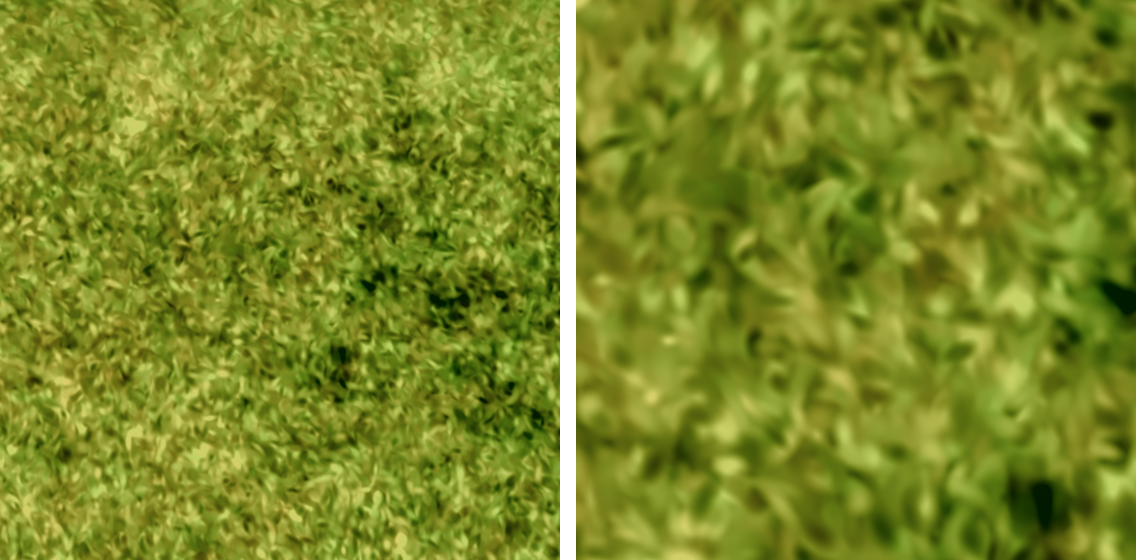
Left, the full canvas; right, a detail of the centre.
Give the GLSL for this texture, as a Shadertoy shader.

```glsl
// Sunlit lawn: layers of short, blurred, randomly leaning grass blades are
// composited over dark soil noise. Each blade carries a tone and a warmth;
// the tone runs through a green ramp, with clumps, shade and dry grass.
#define CELLS 37.0          // blade cells across the canvas
#define LAYERS 6            // overlapping blade layers
#define MEAN_TONE 3.45      // average position on the colour ramp
#define BLADE_CONTRAST 2.65 // tone spread between blades
#define LEAN 0.25           // average lean to the upper left, radians
#define LEAN_SPREAD 1.1     // variation of the lean
#define CLUMP_CONTRAST 1.5  // tone spread between clumps of blades
#define SHADE_DEPTH 1.7     // darkening in the shaded patches
#define WARMTH 0.06         // strength of yellow and green shifts

const vec3 RAMP[6] = vec3[6](
    vec3(0.17, 0.24, 0.01), vec3(0.29, 0.36, 0.04), vec3(0.39, 0.46, 0.07),
    vec3(0.49, 0.55, 0.13), vec3(0.58, 0.64, 0.22), vec3(0.69, 0.74, 0.32));

vec4 hash4(vec2 p) {
    vec4 h = fract(p.xyxy * vec4(0.1031, 0.1030, 0.0973, 0.1099));
    h += dot(h, h.wzxy + 33.33);
    return fract((h.xxyz + h.yzzw) * h.zywx);
}

float valueNoise(vec2 p) {
    vec2 i = floor(p), f = fract(p);
    f = f * f * (3.0 - 2.0 * f);
    return mix(mix(hash4(i).x, hash4(i + vec2(1, 0)).x, f.x),
               mix(hash4(i + vec2(0, 1)).x, hash4(i + vec2(1, 1)).x, f.x), f.y);
}

// Signed noise of two octaves, roughly -1 to 1
float patches(vec2 p) {
    return 1.4 * (valueNoise(p) - 0.5) + 0.8 * (valueNoise(p * 2.3 + 17.0) - 0.5);
}

// Lays one layer of blades over grass, which holds (tone, warmth)
vec2 layBlades(vec2 grass, vec2 p, float layer, float drift) {
    vec2 cell = floor(p);
    for (int y = -1; y <= 1; y++)
    for (int x = -1; x <= 1; x++) {
        vec2 id = cell + vec2(x, y);
        vec4 place = hash4(id + 71.0 * layer + 9.0);
        vec4 look = hash4(id + 53.0 * layer + 301.0);

        // Turn into the blade's own frame and bend it
        vec2 q = p - id - place.xy;
        float angle = LEAN + drift + LEAN_SPREAD * (place.z + look.w - 1.0) * 1.4;
        float c = cos(angle), s = sin(angle);
        q = vec2(c * q.x + s * q.y, c * q.y - s * q.x);
        q.x += (look.z - 0.5) * 0.5 * q.y * q.y;

        // Soft outline without a hard rim
        vec2 size = vec2(mix(0.22, 0.4, look.y), mix(0.38, 0.82, place.w));
        float cover = 1.0 - smoothstep(0.05, 1.15, length(q / size));

        float tone = BLADE_CONTRAST * (2.0 * look.x - 1.0);
        float warmth = 2.0 * fract(look.y * 7.31 + place.w) - 1.0;
        grass = mix(grass, vec2(tone, warmth), cover);
    }
    return grass;
}

vec3 rampColour(float tone) {
    tone = clamp(tone, -1.2, 5.8);
    int i = int(clamp(floor(tone), 0.0, 4.0));
    return max(mix(RAMP[i], RAMP[i + 1], tone - float(i)), 0.0);
}

void mainImage(out vec4 fragColor, in vec2 fragCoord) {
    vec2 uv = fragCoord / iResolution.xy;

    // Blades shrink slightly toward the far, upper edge
    vec2 p = CELLS * vec2(uv.x, uv.y * (0.92 + 0.14 * uv.y));
    float drift = 0.6 * patches(uv * 5.0 + 3.0);

    // Soil and tangled stems between the blades
    vec2 grass = vec2(-0.6 + 1.5 * patches(p * 0.9), patches(p * 0.5 + 40.0));
    for (int i = 0; i < LAYERS; i++) {
        float layer = float(i);
        grass = layBlades(grass, p + layer * vec2(0.37, 0.61), layer, drift);
    }

    // Shade to the right of the middle, broken into small dark clumps
    vec2 fromShade = (uv - vec2(0.86, 0.45)) / vec2(0.36, 0.27);
    float shade = exp(-dot(fromShade, fromShade));
    vec2 slant = mat2(0.8, -0.6, 0.6, 0.8) * uv;
    float gaps = smoothstep(0.12, 0.65, patches(slant * 24.0 + 60.0));
    float calm = mix(1.0, 0.7, smoothstep(0.65, 1.0, uv.y));
    float clumps = patches(slant * 27.0 + 130.0) + 0.65 * patches(slant * 12.0 + 11.0)
                 + 0.4 * patches(slant * 4.5 + 31.0);
    float tone = MEAN_TONE + calm * (grass.x + CLUMP_CONTRAST * clumps);
    tone -= SHADE_DEPTH * (0.5 * shade + calm * gaps * (0.45 + 0.8 * shade));

    // Dry yellow grass on the left, fresher green in the shade
    float dryness = 0.3 * patches(uv * 6.0 + 90.0) + 0.7 * patches(uv * 24.0 + 200.0);
    float warmth = 0.6 * grass.y + dryness;
    warmth += 0.35 - 0.35 * smoothstep(0.2, 0.9, uv.x) - 0.3 * shade;
    vec3 colour = rampColour(tone);
    colour += WARMTH * warmth * vec3(1.0, -0.15, 0.15);

    fragColor = vec4(clamp(colour, 0.0, 1.0), 1.0);
}
```
